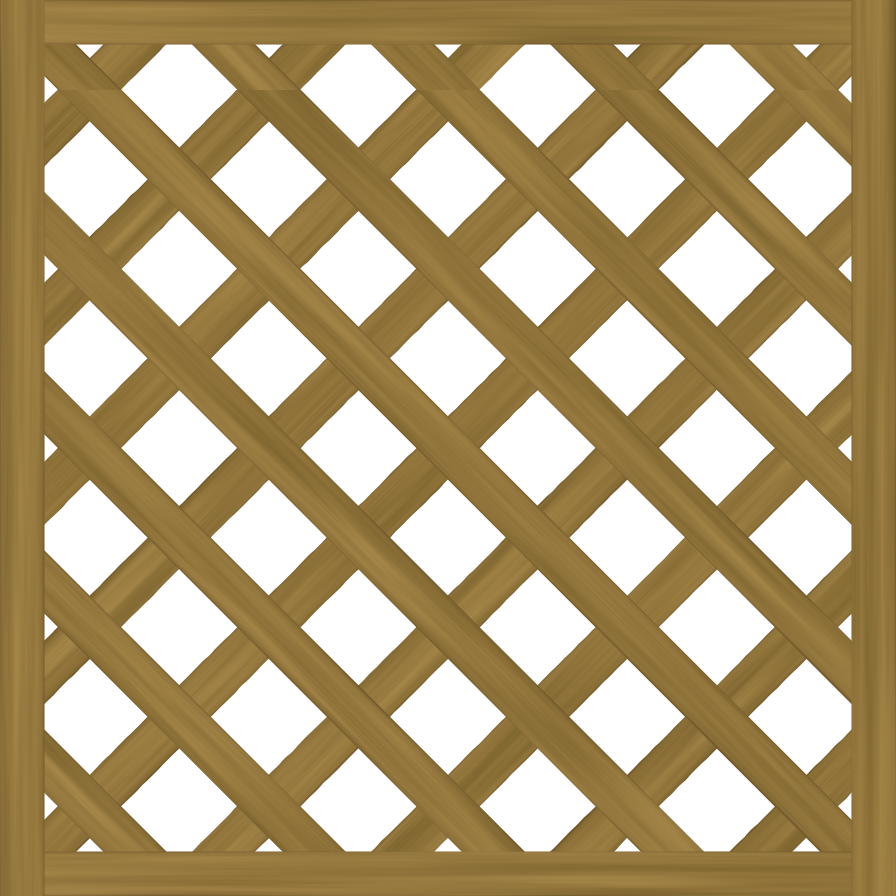
This pattern is drawn by a WebGL 2 fragment shader. Its source:

```glsl
#version 300 es
precision highp float;
// Wooden garden trellis: two layers of diagonal slats behind a square frame.
// Slats repeat by rounding along each diagonal; stretched value noise, seeded
// per board, supplies the grain and the variation between boards.

#define PITCH 0.2           // slat spacing along the canvas edge
#define SLAT_HALF 0.0250    // half the slat width
#define FRAME 0.0497        // frame board width
#define SEAM_Y 0.9          // height at which the slat grain breaks
#define GRAIN_CONTRAST 1.15
#define EDGE_SHADE 0.14     // darkening along board edges
#define ROUGHNESS 0.0008    // unevenness of the rear slat edges

const vec3 BACKDROP = vec3(1.0);
const vec3 WOOD_DARK = vec3(0.490, 0.390, 0.180);
const vec3 WOOD_LIGHT = vec3(0.655, 0.532, 0.290);
const float DIAGONAL = 0.70710678;

uniform vec2 u_resolution;
out vec4 fragColor;

float hash(vec2 p) {
    vec3 q = fract(p.xyx * 0.1031);
    q += dot(q, q.yzx + 33.33);
    return fract((q.x + q.y) * q.z);
}

float valueNoise(vec2 p) {
    vec2 cell = floor(p);
    vec2 f = fract(p);
    f = f * f * (3.0 - 2.0 * f);
    float low = mix(hash(cell), hash(cell + vec2(1, 0)), f.x);
    float high = mix(hash(cell + vec2(0, 1)), hash(cell + vec2(1, 1)), f.x);
    return mix(low, high, f.y);
}

// Streaked wood; p is (along, across) the board, centred on its axis.
vec3 wood(vec2 p, float halfWidth, float seed) {
    vec2 offset = 40.0 + 97.0 * vec2(hash(vec2(seed, 3.0)), hash(vec2(seed, 8.0)));
    p.y += 0.003 * (valueNoise(p * vec2(7.0, 20.0) + offset) - 0.5);
    float broad = valueNoise(p * vec2(4.5, 75.0) + offset);
    float streak = valueNoise(p * vec2(9.0, 180.0) + offset.yx);
    float fine = valueNoise(p * vec2(16.0, 460.0) + offset + 11.0);
    float tone = 0.52 * broad + 0.30 * streak + 0.18 * fine;
    tone = 0.53 + GRAIN_CONTRAST * (tone - 0.5);
    vec3 color = mix(WOOD_DARK, WOOD_LIGHT, clamp(tone, 0.0, 1.0));

    // Soft rounding, then a narrow brown arris
    float inset = halfWidth - abs(p.y);
    color *= 1.0 - 0.35 * EDGE_SHADE * (1.0 - smoothstep(0.0, 0.009, inset));
    float arris = 1.0 - smoothstep(0.0, 0.0022, inset);
    return color * (1.0 - EDGE_SHADE * arris * vec3(0.8, 1.0, 1.2));
}

float coverage(float signedDistance, float pixel) {
    return clamp(0.5 - signedDistance / pixel, 0.0, 1.0);
}

// Paints one layer of parallel slats; diagonals is (along, across).
void paintSlats(inout vec3 color, vec2 diagonals, float seed, float rough, float pixel) {
    float index = round(diagonals.y / PITCH);
    vec2 board = vec2(diagonals.x, diagonals.y - index * PITCH) * DIAGONAL;
    float uneven = rough * (valueNoise(vec2(board.x * 90.0 + 200.0, index + seed)) - 0.5);
    float d = abs(board.y) - SLAT_HALF - uneven;
    color = mix(color, wood(board, SLAT_HALF, seed + index), coverage(d, pixel));
}

void main() {
    vec2 p = gl_FragCoord.xy / u_resolution;
    float pixel = 1.0 / min(u_resolution.x, u_resolution.y);
    float sumAxis = p.x + p.y;
    float differenceAxis = p.x - p.y;
    float seamSeed = 31.0 * step(SEAM_Y, p.y);
    vec3 color = BACKDROP;

    // Rear slats rise to the right, front slats fall to the right
    paintSlats(color, vec2(sumAxis, differenceAxis), 120.0 + seamSeed, ROUGHNESS, pixel);
    paintSlats(color, vec2(differenceAxis, sumAxis), 220.0 + seamSeed, 0.0, pixel);

    // Rails, then the full-height posts over their ends
    vec2 side = step(0.5, p);
    vec2 fromEdge = min(p, 1.0 - p);
    vec2 across = fromEdge - 0.5 * FRAME;
    vec3 rail = wood(vec2(p.x * 0.7, across.y), 0.5 * FRAME, 320.0 + side.y);
    vec3 post = wood(vec2(p.y * 0.7, across.x), 0.5 * FRAME, 420.0 + side.x);
    color = mix(color, rail, coverage(fromEdge.y - FRAME, pixel));
    color = mix(color, post, coverage(fromEdge.x - FRAME, pixel));

    fragColor = vec4(color, 1.0);
}
```
